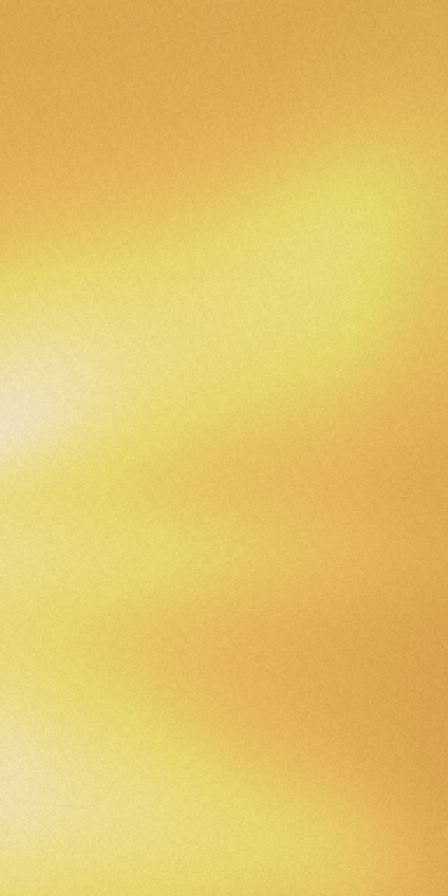
A WebGL 1 fragment shader for this background:

```glsl
precision highp float;
// Soft golden light: three blurred beams fan out from the left edge over amber.
// Gaussian bands add up to one light level, which a five-stop ramp turns into
// colour; a fine hashed grain lies over the result.

uniform vec2 u_resolution;

float hash(vec2 cell) {
  return fract(sin(dot(cell, vec2(12.9898, 78.233))) * 43758.5453);
}

float bell(float offset, float width) {
  float d = offset / width;
  return exp(-d * d);
}

// Bell with a different softness above and below its centre
float band(float offset, float above, float below) {
  return bell(offset, offset > 0.0 ? above : below);
}

float lightLevel(vec2 p) {
  float rightFade = smoothstep(0.7, 1.05, p.x);

  // Amber ground: dim at the top and in the lower right
  float lowerHalf = 1.0 - smoothstep(0.7, 1.3, p.y);
  float light = 0.18 - 0.1 * smoothstep(1.5, 2.0, p.y);
  light += lowerHalf * (0.1 - 0.27 * p.x * p.x);

  // Upper beam rises to the right and spreads downwards
  float upperCentre = 1.05 + 0.42 * p.x + 0.1 * p.x * p.x;
  float upperPower = (0.44 + 0.35 * bell(p.x, 0.26)) * (1.0 - 0.65 * rightFade);
  light += upperPower * band(p.y - upperCentre, 0.33 - 0.06 * p.x, 0.15 + 0.3 * p.x);

  // Middle beam
  light += 0.32 * exp(-1.2 * p.x) * bell(p.y - 0.763, 0.13);

  // Lower beam
  float lowerPower = 0.21 + 0.08 * smoothstep(0.0, 0.35, p.x);
  light += lowerPower * (1.0 - 0.6 * rightFade) * bell(p.y - 0.22 + 0.17 * p.x, 0.2);

  // Wide glow on the left edge with a narrow bright rim
  float edgeGlow = 0.31 * bell(p.x, 0.4) + 0.13 * bell(p.x, 0.13);
  light += edgeGlow * bell(p.y - 0.28, 0.4);
  return light;
}

vec3 goldRamp(float light) {
  vec3 amber = vec3(0.84, 0.635, 0.295);
  vec3 gold = vec3(0.90, 0.715, 0.355);
  vec3 yellow = vec3(0.905, 0.84, 0.42);
  vec3 straw = vec3(0.925, 0.865, 0.55);
  vec3 cream = vec3(0.94, 0.88, 0.72);
  float s = clamp(light, 0.0, 1.05) * 4.0;
  vec3 color = mix(amber, gold, min(s, 1.0));
  color = mix(color, yellow, clamp(s - 1.0, 0.0, 1.0));
  color = mix(color, straw, clamp(s - 2.0, 0.0, 1.0));
  return mix(color, cream, max(s - 3.0, 0.0));
}

void main() {
  // One unit is the canvas width; the height spans two units
  vec2 p = gl_FragCoord.xy / u_resolution * vec2(1.0, 2.0);
  vec3 color = goldRamp(lightLevel(p));

  // Cooler, greener gold towards the upper right
  float cool = smoothstep(0.4, 1.0, p.x) * smoothstep(0.9, 1.4, p.y);
  color += cool * vec3(-0.015, 0.01, -0.005);

  // Fine grain
  float grain = 1.3 * hash(floor(p * 256.0)) + 0.7 * hash(floor(p * 128.0) + 37.0) - 1.0;
  gl_FragColor = vec4(color + 0.018 * grain, 1.0);
}
```
